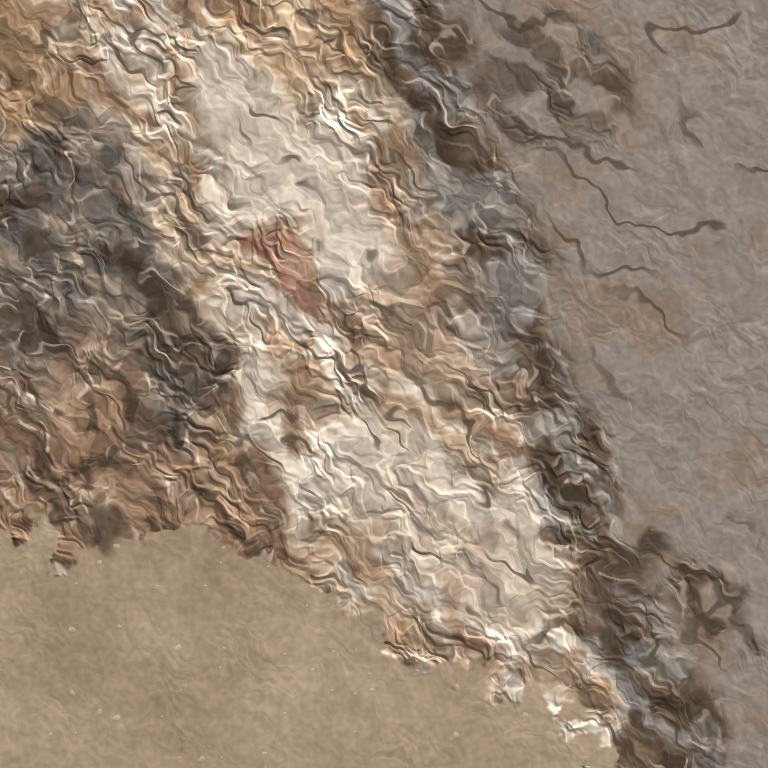
Give the GLSL for this texture, as a WebGL 2 fragment shader.

```glsl
#version 300 es
precision highp float;
// Weathered cliff: a pale, flaking diagonal vein between dark broken rock,
// a grey cracked slab and a sandy floor. Soft masks choose colour and
// roughness; warped gradient noise forms flakes and a slope-lit relief.
uniform vec2 u_resolution;
out vec4 fragColor;

const vec3 PALE = vec3(0.82, 0.76, 0.69);
const vec3 TAN = vec3(0.67, 0.585, 0.495);
const vec3 SAND = vec3(0.64, 0.56, 0.465);
const vec3 SLATE = vec3(0.56, 0.515, 0.48);
const vec3 BROWN = vec3(0.55, 0.44, 0.35);
const vec3 OCHRE = vec3(0.64, 0.50, 0.36);
const vec3 RUST = vec3(0.55, 0.38, 0.31);
const vec3 DARK = vec3(0.29, 0.24, 0.20);
const vec3 GREY = vec3(0.47, 0.45, 0.43);

vec2 hash2(vec2 p) {
  vec3 q = fract(p.xyx * vec3(0.1031, 0.1030, 0.0973));
  q += dot(q, q.yzx + 33.33);
  return fract((q.xx + q.yz) * q.zy);
}
float gradientAt(vec2 cell, vec2 offset) {
  float angle = 6.2832 * hash2(cell + 71.0).x;
  return dot(vec2(cos(angle), sin(angle)), offset);
}
float noise(vec2 p) {
  vec2 i = floor(p), f = fract(p), e = vec2(1.0, 0.0);
  vec2 u = f * f * f * (f * (f * 6.0 - 15.0) + 10.0);
  return 1.4 * mix(mix(gradientAt(i, f), gradientAt(i + e, f - e), u.x),
    mix(gradientAt(i + e.yx, f - e.yx), gradientAt(i + 1.0, f - 1.0), u.x), u.y);
}
vec2 noise2(vec2 p) { return vec2(noise(p), noise(p + 40.0)); }
float fbm(vec2 p) {
  float sum = 0.0, amp = 0.6;
  for (int k = 0; k < 4; k++) {
    sum += amp * noise(p);
    p = mat2(1.6, 1.2, -1.2, 1.6) * p + 7.3;
    amp *= 0.52;
  }
  return sum;
}
vec2 rotate(vec2 p, float a) {
  return vec2(cos(a) * p.x + sin(a) * p.y, cos(a) * p.y - sin(a) * p.x);
}
// Elliptical patch, 1 at its centre
float blob(vec2 p, vec2 centre, vec2 radii, float angle) {
  return 1.0 - smoothstep(0.7, 1.15, length(rotate(p - centre, angle) / radii));
}
// Coordinates along and across the folded strata
vec2 strata(vec2 p) {
  vec2 q = rotate(p, -0.72) + 0.016 * noise2(p * 17.0);
  return q + 0.008 * noise2(p * 45.0 + 9.0);
}
// Broken ledges and grains
float relief(vec2 p) {
  vec2 q = strata(p);
  float broken = smoothstep(-0.15, 0.4, noise(p * 15.0 + 80.0));
  float h = 0.016 * noise(q * vec2(14.0, 24.0));
  h += 0.012 * broken * smoothstep(-0.07, 0.07, noise(q * vec2(20.0, 40.0) + 5.0));
  h += 0.007 * smoothstep(-0.1, 0.1, noise(q * vec2(36.0, 58.0) + 19.0));
  h += 0.007 * (1.0 - broken) * abs(noise(q * vec2(42.0, 70.0) + 47.0));
  return h + 0.005 * noise(q * vec2(75.0, 110.0) + 31.0);
}
// Short tapering line along the zero contour of a noise field
float crack(vec2 p, float width) {
  float taper = smoothstep(0.0, 0.35, noise(p * 0.9 + 23.0));
  return taper * (1.0 - smoothstep(0.3 * width, width, abs(noise(p))));
}
// Scattered stones: x is coverage, y is the lit side
vec2 stones(vec2 p, float density) {
  vec2 id = floor(p), r = hash2(id), d = fract(p) - 0.3 - 0.4 * hash2(id + 17.0);
  float size = mix(0.07, 0.27, r.y * r.y);
  float shape = length(rotate(d, r.x * 6.28) * vec2(1.0, 1.5));
  float body = (1.0 - smoothstep(size * 0.6, size, shape)) * step(hash2(id + 53.0).x, density);
  return body * vec2(1.0, smoothstep(-size, size * 0.3, d.y));
}

void main() {
  vec2 p = gl_FragCoord.xy / u_resolution;
  vec2 w = p + 0.07 * vec2(fbm(p * 8.0), fbm(p * 8.0 + 30.0));
  vec2 grain = rotate(w, -0.76), q = strata(p);
  float broad = fbm(p * 6.0 + 11.0), streak = fbm(grain * vec2(9.0, 23.0));

  // Region masks
  float seamX = w.x - 0.87 + 0.36 * w.y;
  float vein = smoothstep(-0.02, 0.025, w.x - 0.55 + 0.5 * w.y);
  float slab = smoothstep(0.03, 0.09, seamX);
  float seam = 1.0 - smoothstep(0.02, 0.08, abs(seamX - 0.015));
  float edge = 0.31 - 0.53 * max(w.x - 0.25, 0.0) + 0.13 * fbm(p * 14.0 + 70.0);
  float ground = smoothstep(-0.008, 0.012, edge - w.y);
  float plate = max(blob(w, vec2(0.37, 0.80), vec2(0.18, 0.055), -0.82),
    0.6 * blob(w, vec2(0.58, 0.32), vec2(0.20, 0.08), -0.65));

  // Base colours
  vec3 left = mix(mix(GREY, DARK, 0.35), BROWN, smoothstep(0.66, 0.42, w.y + 0.3 * broad));
  left = mix(left, TAN, smoothstep(0.0, 0.4, streak) * 0.65);
  left = mix(left, DARK, smoothstep(0.08, 0.4, -streak) * 0.8);
  left = mix(left, OCHRE, 0.7 * blob(w, vec2(0.02, 0.93), vec2(0.11, 0.09), -0.7));
  vec3 rock = mix(TAN, PALE, smoothstep(-0.1, 0.25, streak + 0.3 * broad));
  rock = mix(rock, BROWN, smoothstep(0.04, 0.3, -streak) * 0.8);
  rock = mix(rock, OCHRE, 0.5 * blob(w, vec2(0.39, 0.96), vec2(0.13, 0.08), -0.7));
  rock = mix(rock, BROWN, 0.5 * blob(w, vec2(0.56, 0.61), vec2(0.10, 0.12), 0.2));
  rock = mix(rock, PALE, plate * 0.85);
  rock = mix(rock, RUST, 0.7 * blob(w, vec2(0.38, 0.65), vec2(0.08, 0.03), -0.95));
  vec3 color = mix(left, rock, vein);
  color = mix(color, mix(SLATE, BROWN, smoothstep(0.0, 0.5, broad + 0.5 * streak) * 0.5), slab);
  color = mix(color, mix(DARK, GREY, smoothstep(-0.25, 0.3, streak)), seam * 0.85);
  color = mix(color, SAND + 0.08 * broad, ground);

  // Ragged hollows
  float hollow = 0.6 * blob(w, vec2(0.70, 0.90), vec2(0.12, 0.09), -0.7);
  hollow = max(hollow, 0.8 * blob(w, vec2(0.22, 0.60), vec2(0.10, 0.03), -0.9));
  hollow = max(hollow, 0.7 * blob(w, vec2(0.08, 0.37), vec2(0.10, 0.025), -1.1));
  hollow = max(hollow, 0.7 * blob(w, vec2(0.89, 0.24), vec2(0.16, 0.035), -0.8));
  hollow *= smoothstep(-0.3, 0.1, noise(q * vec2(16.0, 34.0) + 61.0));
  color = mix(color, DARK, hollow);

  // Crisp flakes with sparse pale rims, then relief lighting
  float rough = mix(mix(1.0, 0.25, slab * (1.0 - hollow)), 0.14, ground) * (1.0 - 0.5 * plate);
  float flake = noise(q * vec2(17.0, 34.0) + 90.0);
  color *= 1.0 + rough * (0.2 * smoothstep(-0.03, 0.03, flake) - 0.1);
  color = mix(color, PALE, 0.55 * rough * crack(q * vec2(22.0, 40.0) + 15.0, 0.14));
  rough *= 0.5 + 0.9 * smoothstep(-0.3, 0.35, noise(p * 10.0 + 90.0));
  vec2 stepUp = vec2(0.0007, 0.0014);
  float slope = (relief(p - stepUp) - relief(p + stepUp)) / 0.0031;
  color *= 1.0 + 0.22 * rough * slope / (1.0 + 0.4 * abs(slope));

  // Cracks, stones and grit
  float cracks = crack(rotate(w, -0.3) * vec2(5.0, 14.0), 0.09) * slab;
  cracks = max(cracks, crack(q * vec2(12.0, 30.0) + 3.0, 0.13) * (1.0 - slab));
  color = mix(color, DARK, 0.65 * cracks * (1.0 - ground));
  vec2 stone = stones(p * 36.0, 0.25) * ground;
  color = mix(color, mix(BROWN, PALE, stone.y), stone.x * 0.65);
  color *= 1.0 + 0.06 * noise(p * 125.0) + 0.05 * noise(p * 60.0);
  fragColor = vec4(clamp(color, 0.0, 1.0), 1.0);
}
```
